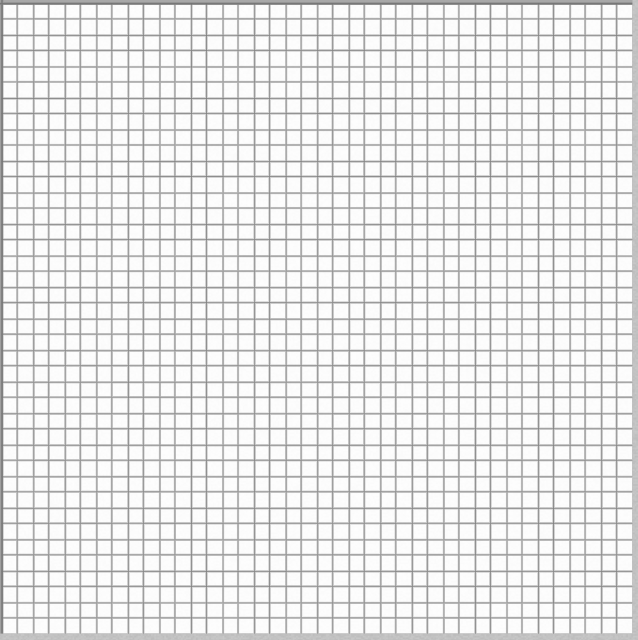
Write a WebGL 2 fragment shader that draws this pattern.

```glsl
#version 300 es
precision highp float;
// Square-ruled graph paper: 40 by 40 cells of soft grey lines in a thin bevelled frame.

uniform vec2 u_resolution;
out vec4 fragColor;

// Lengths are fractions of the canvas height
const vec2  SHEET       = vec2(0.9961, 1.0);
const float CELLS       = 40.0;
const float PITCH       = 0.02463;
const vec2  FIRST_LINE  = vec2(0.0028, 0.0055);  // from the left and top edges
const float STAGGER     = 0.00063;               // alternate lines shift either way
const float LINE_REACH  = 0.00245;               // half width of the soft line
const float FRAME_REACH = 0.0028;
const float LINE_WEAR   = 0.10;
const float PAPER_GRAIN = 0.012;
const float FRAME_GRAIN = 0.05;
const float GRAIN_SCALE = 384.0;

const vec3 PAPER       = vec3(0.995);
const vec3 LINE_GREY   = vec3(0.55);
const vec3 FRAME_DARK  = vec3(0.44);
const vec3 FRAME_SHADE = vec3(0.66);
const vec3 FRAME_LIGHT = vec3(0.76);

float hash(vec2 p) {
    return fract(sin(dot(p, vec2(127.1, 311.7))) * 43758.5453);
}

float valueNoise(vec2 p) {
    vec2 i = floor(p), f = fract(p);
    f = f * f * (3.0 - 2.0 * f);
    return mix(mix(hash(i), hash(i + vec2(1, 0)), f.x),
               mix(hash(i + vec2(0, 1)), hash(i + vec2(1, 1)), f.x), f.y);
}

// Soft line profile that keeps its weight when pixels are coarse
vec2 softLine(vec2 dist, float reach, float pixel) {
    float r = max(reach, pixel);
    return max(1.0 - abs(dist) / r, 0.0) * reach / r;
}

void main() {
    float pixel = 1.0 / u_resolution.y;
    vec2 uv = gl_FragCoord.xy / u_resolution;
    vec2 p = vec2(uv.x, 1.0 - uv.y) * SHEET;

    // Nearest ruled line on each axis
    vec2 grid = (p - FIRST_LINE) / PITCH;
    vec2 index = clamp(floor(grid + 0.5), 0.0, CELLS);
    vec2 shift = STAGGER * (1.0 - 2.0 * mod(index, 2.0));
    vec2 dist = p - FIRST_LINE - index * PITCH - shift;

    // Uneven tone along each line
    vec2 cell = floor(grid);
    vec2 wear = vec2(hash(vec2(index.x, cell.y)), hash(vec2(cell.x, index.y) + 57.0));
    vec2 ink = softLine(dist, LINE_REACH, pixel) * (1.0 - LINE_WEAR * wear);
    float ruled = max(ink.x, ink.y) + 0.12 * min(ink.x, ink.y);

    // Paper with faint mottling
    float grain = valueNoise(p * GRAIN_SCALE);
    vec3 color = PAPER - PAPER_GRAIN * grain;
    color = mix(color, LINE_GREY, ruled);

    // Shaded frame on the left and top, with a dark inner line
    vec2 outside = smoothstep(-pixel, pixel, FIRST_LINE - p);
    color = mix(color, FRAME_SHADE, max(outside.x, outside.y));
    vec2 inner = softLine(p - FIRST_LINE - 0.5 * STAGGER, FRAME_REACH, pixel);
    color = mix(color, FRAME_DARK, max(inner.x, inner.y));

    // Light frame on the right and bottom
    vec2 lastLine = FIRST_LINE + CELLS * PITCH;
    vec2 beyond = smoothstep(-pixel, pixel, p - lastLine + STAGGER);
    vec3 light = FRAME_LIGHT + FRAME_GRAIN * (grain - 0.5);
    color = mix(color, light, max(beyond.x, beyond.y));

    fragColor = vec4(color, 1.0);
}
```
